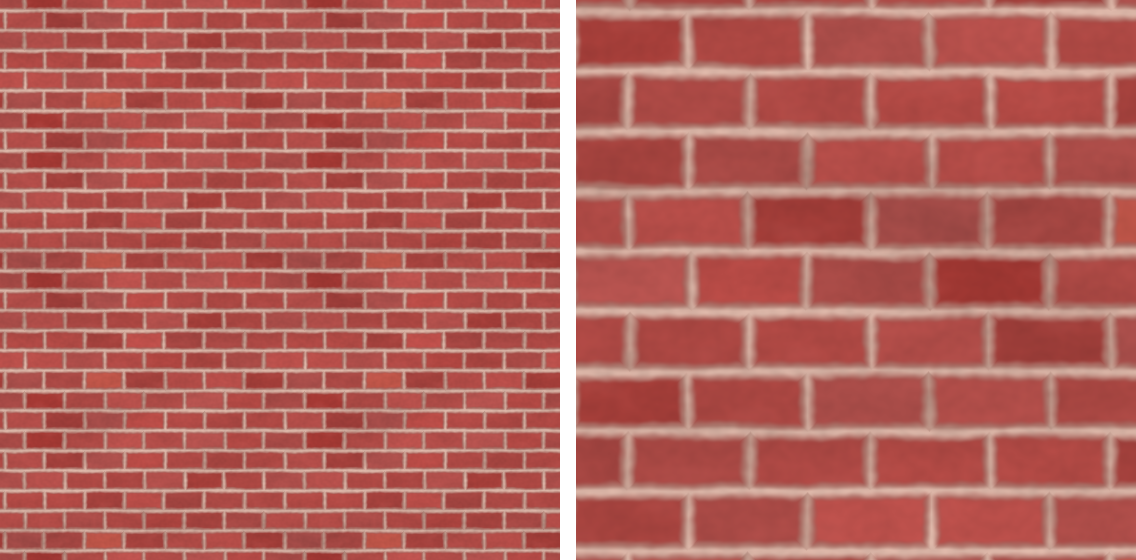
Left: the whole. Right: its middle third, enlarged.
A WebGL 2 fragment shader for this texture:

```glsl
#version 300 es
precision highp float;

#define TILES 2.0
#define TILE_BRICKS 7.0
#define TILE_ROWS 14.0
#define BED_WIDTH 0.0066
#define HEAD_WIDTH 0.0056
#define SOFTNESS 0.0032
#define CORNER 0.0016
#define JOINT_JITTER 0.05
#define BED_WAVE 0.04
#define EDGE_WEAR 0.0012
#define GRAIN 0.06
#define TONE_RANGE 0.12

uniform vec2 u_resolution;
out vec4 fragColor;

const vec3 DEEP_RED = vec3(0.635, 0.22, 0.20);
const vec3 BRICK_RED = vec3(0.69, 0.28, 0.26);
const vec3 DUSTY_RED = vec3(0.68, 0.315, 0.30);
const vec3 ORANGE_RED = vec3(0.74, 0.33, 0.28);
const vec3 EDGE_RED = vec3(0.64, 0.34, 0.315);
const vec3 MORTAR_LIGHT = vec3(0.84, 0.695, 0.64);
const vec3 MORTAR_SHADOW = vec3(0.70, 0.54, 0.49);

float hash(vec2 cell) {
    uvec2 q = uvec2(ivec2(cell) + 4096) * uvec2(1597u, 3571u);
    uint n = (q.x ^ (q.y << 7)) * 73421u;
    n = (n ^ (n >> 15)) * 48271u;
    n = (n ^ (n >> 13)) * 69621u;
    return float((n ^ (n >> 16)) & 65535u) / 65535.0;
}

float cornerSlope(vec2 cell, vec2 offset, vec2 period) {
    float angle = 6.2832 * hash(mod(cell, period) + 300.0);
    return dot(vec2(cos(angle), sin(angle)), offset);
}

// Gradient noise that wraps after the given number of cells
float gradientNoise(vec2 p, vec2 period) {
    vec2 i = floor(p), f = p - i;
    vec2 s = f * f * f * (f * (f * 6.0 - 15.0) + 10.0);
    vec2 e = vec2(1.0, 0.0);
    float near = mix(cornerSlope(i, f, period),
                     cornerSlope(i + e.xy, f - e.xy, period), s.x);
    float far = mix(cornerSlope(i + e.yx, f - e.yx, period),
                    cornerSlope(i + e.xx, f - e.xx, period), s.x);
    return mix(near, far, s.y);
}

float tiledNoise(vec2 tile, vec2 cells) {
    return gradientNoise(tile * cells, cells);
}

// Each brick keeps its own shade, with one dark and one fired brick per set
vec3 brickColor(float brick, float kind) {
    float tone = hash(vec2(brick, kind + 20.0));
    vec3 color = mix(BRICK_RED, DUSTY_RED, hash(vec2(brick + 40.0, kind)));
    color = mix(color, DEEP_RED, 0.6 * smoothstep(0.6, 1.0, tone));
    color *= 1.0 + TONE_RANGE * (hash(vec2(brick + 90.0, kind)) - 0.5);
    if (kind == 0.0 && brick == 0.0) color = DEEP_RED;
    if (kind == 5.0 && brick == 2.0) color = ORANGE_RED;
    return color;
}

void main() {
    vec2 uv = gl_FragCoord.xy / u_resolution;
    vec2 tile = vec2(uv.x, 1.0 - uv.y) * TILES;

    // Courses: six kinds of row, reused in order within one tile
    float y = tile.y * TILE_ROWS + 0.48 + BED_WAVE * tiledNoise(tile, vec2(9.0, 14.0));
    float row = floor(y), v = y - row;
    float course = mod(row, TILE_ROWS);
    float kind = course < 8.0 ? mod(course, 6.0) : course - 8.0;

    // Head joints: running bond with slight shifts and tilts
    float x = tile.x * TILE_BRICKS - (mod(kind, 2.0) < 0.5 ? 0.61 : 0.11);
    float joint = floor(x + 0.5);
    vec2 jointId = vec2(mod(joint, TILE_BRICKS), kind + 60.0);
    float across = x - joint - JOINT_JITTER * (hash(jointId) - 0.5);
    across += 0.025 * (hash(jointId + 80.0) - 0.5) * (v - 0.5);
    float brick = mod(across > 0.0 ? joint : joint - 1.0, TILE_BRICKS);

    // Distance to the mortar, in canvas units, with worn round corners
    vec2 offset = vec2(across, v < 0.5 ? v : v - 1.0)
                / (TILES * vec2(TILE_BRICKS, TILE_ROWS));
    vec2 halfJoint = 0.5 * vec2(HEAD_WIDTH, BED_WIDTH);
    vec2 depth = abs(offset) - halfJoint;
    float rim = min(depth.x, depth.y);
    float inside = rim < CORNER ? CORNER - length(max(CORNER - depth, 0.0)) : rim;
    inside += EDGE_WEAR * (tiledNoise(tile, vec2(60.0, 72.0))
                         + tiledNoise(tile, vec2(10.0, 14.0)));
    float soft = max(SOFTNESS, 0.75 / min(u_resolution.x, u_resolution.y));
    float brickMask = smoothstep(-soft, soft, inside);

    // Brick face: broad stains, fine pitted grain and dull edges
    float broad = tiledNoise(tile, vec2(3.0, 5.0));
    float stain = tiledNoise(tile, vec2(16.0, 28.0));
    float fine = tiledNoise(tile, vec2(64.0, 76.0))
               + 0.3 * tiledNoise(tile, vec2(120.0, 130.0));
    vec3 face = brickColor(brick, kind);
    face *= 1.0 + GRAIN * (1.3 * broad + stain + 0.7 * fine);
    face = mix(face, DUSTY_RED, 0.2 * smoothstep(0.1, 0.5, stain));
    face = mix(EDGE_RED, face, smoothstep(0.0, 0.004, inside));

    // Mortar: shaded under each brick, some head joints greyer
    float bedLight = smoothstep(-1.2, 0.1, offset.y / halfJoint.y);
    float headLight = smoothstep(-1.4, 0.4, offset.x / halfJoint.x)
                    * mix(0.3, 1.0, hash(jointId + 120.0));
    float bedShare = smoothstep(-0.001, 0.001, depth.x - depth.y);
    float light = mix(headLight, bedLight, bedShare);
    light += 0.35 * tiledNoise(tile, vec2(24.0, 40.0)) + 0.5 * broad;
    vec3 mortar = mix(MORTAR_SHADOW, MORTAR_LIGHT, clamp(light, 0.0, 1.0));
    mortar *= 1.0 + GRAIN * (fine + broad);

    fragColor = vec4(mix(mortar, face, brickMask), 1.0);
}
```
